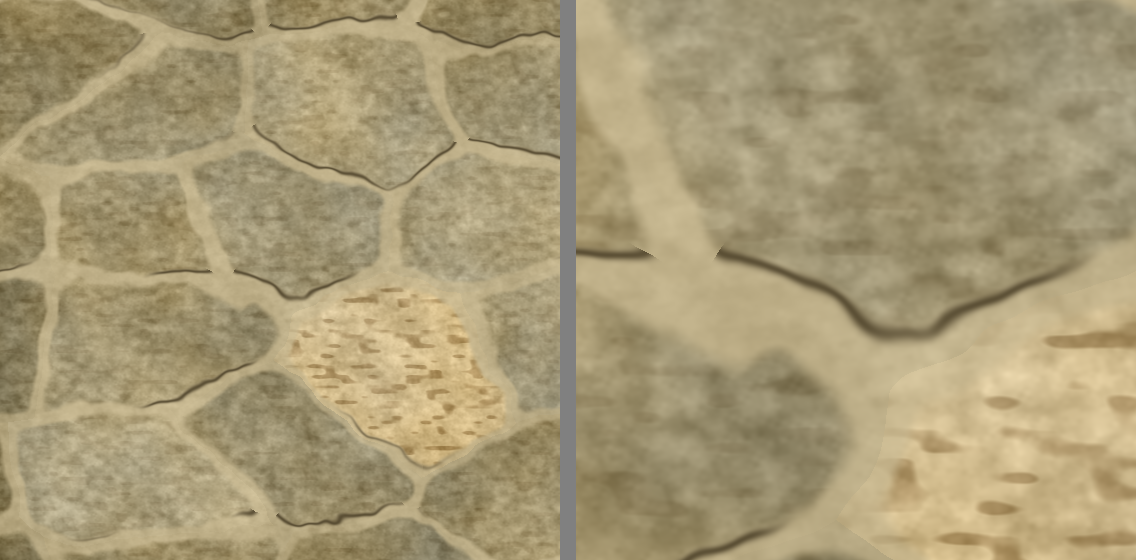
Left: the whole. Right: its middle third, enlarged.
Give the GLSL for this texture, as a Shadertoy shader.

```glsl
// Rubble stone wall: a stretched Voronoi layout gives irregular stones,
// rounded edge distances give pale mortar seams and thin shadow cracks,
// and layered value noise gives the soft mottling and mineral grain.

const vec2 STONE_SIZE = vec2(0.36, 0.23);
const vec2 LAYOUT_SHIFT = vec2(-0.42, -0.12);
const vec2 SAND_STONE_ID = vec2(1.0, 1.0);

const vec3 DARK_STONE = vec3(0.545, 0.495, 0.350);
const vec3 LIGHT_STONE = vec3(0.685, 0.640, 0.505);
const vec3 SAND_STONE = vec3(0.810, 0.720, 0.530);
const vec3 MORTAR = vec3(0.765, 0.705, 0.550);
const vec3 CRACK = vec3(0.300, 0.255, 0.160);

float hash(vec2 p) {
    return fract(sin(dot(p, vec2(127.1, 311.7))) * 43758.5453);
}

vec2 hash2(vec2 p) {
    return vec2(hash(p), hash(p + 37.3));
}

float noise(vec2 p) {
    vec2 i = floor(p), f = fract(p);
    f = f * f * (3.0 - 2.0 * f);
    float low = mix(hash(i), hash(i + vec2(1, 0)), f.x);
    float high = mix(hash(i + vec2(0, 1)), hash(i + vec2(1, 1)), f.x);
    return mix(low, high, f.y);
}

// Rotated octaves, centred on zero
float fbm(vec2 p, int octaves) {
    float sum = 0.0, amplitude = 0.5;
    for (int i = 0; i < octaves; i++) {
        sum += amplitude * (noise(p) - 0.5);
        p = mat2(1.6, 1.2, -1.2, 1.6) * p + 7.7;
        amplitude *= 0.6;
    }
    return sum;
}

vec2 stoneCentre(vec2 id) {
    float stagger = 0.4 * (mod(id.y, 2.0) - 1.0);
    return id + 0.5 + vec2(stagger, 0.0) + 0.68 * (hash2(id + 11.0) - 0.5);
}

// Returns rounded edge distance, downward facing of nearest edge, stone id
vec4 stoneLayout(vec2 p, vec2 size, float roundness) {
    vec2 q = p / size + LAYOUT_SHIFT;
    vec2 base = floor(q), nearestId = base, nearest = vec2(0.0);
    float best = 1e3;
    for (int y = -2; y <= 2; y++)
    for (int x = -2; x <= 2; x++) {
        vec2 id = base + vec2(x, y);
        vec2 r = stoneCentre(id) - q;
        if (dot(r, r) < best) {
            best = dot(r, r);
            nearest = r;
            nearestId = id;
        }
    }
    float sum = 0.0, closest = 1e3, down = 0.0;
    for (int y = -2; y <= 2; y++)
    for (int x = -2; x <= 2; x++) {
        vec2 id = nearestId + vec2(x, y);
        if (x == 0 && y == 0) continue;
        vec2 r = stoneCentre(id) - q;
        vec2 normal = (r - nearest) / size;
        float d = 0.5 * dot(r + nearest, r - nearest) / length(normal);
        sum += exp(-d * roundness);
        if (d < closest) {
            closest = d;
            down = -normalize(normal).y;
        }
    }
    return vec4(-log(sum) / roundness, down, nearestId);
}

vec3 stoneColour(vec2 p, vec2 id) {
    float sandy = 1.0 - step(0.5, length(id - SAND_STONE_ID));
    float tone = hash(id + 5.0) + 0.25 * (p.x - p.y);
    vec3 colour = mix(DARK_STONE, LIGHT_STONE, clamp(tone, 0.0, 1.0));
    colour = mix(colour, SAND_STONE, sandy);

    // Warm rust and cool lichen patches
    float tint = fbm(p * 5.0 + 3.0 * hash2(id), 3);
    colour += tint * vec3(0.10, 0.04, -0.06);

    // Flat dark flecks, strongest in the sand-coloured stone
    float flecks = smoothstep(0.60, 0.85, noise(vec2(p.x + 0.3 * p.y, p.y) * vec2(42.0, 110.0)));
    return colour - flecks * mix(0.05, 0.17, sandy) * vec3(0.9, 1.0, 1.0);
}

void mainImage(out vec4 fragColor, in vec2 fragCoord) {
    vec2 p = fragCoord / iResolution.y;

    // Uneven outlines
    vec2 bend = vec2(fbm(p * 6.0, 4), fbm(p * 6.0 + 19.0, 4));
    vec4 stone = stoneLayout(p + 0.07 * bend, STONE_SIZE, 110.0);
    vec3 colour = stoneColour(p, stone.zw);

    // Mottling and fine grain
    float mottle = fbm(p * 11.0 + 4.0, 3);
    float grain = fbm(p * vec2(62.0, 75.0), 3);
    colour += 0.17 * mottle + 0.25 * grain;

    // Mortar of changing width and strength
    float width = mix(0.002, 0.014, noise(p * 9.0 + 2.0));
    float seam = 1.0 - smoothstep(width, width + 0.011, stone.x);
    vec3 mortar = MORTAR + 0.10 * mottle + 0.08 * grain;
    colour = mix(colour, mortar, seam * mix(0.6, 1.0, noise(p * 7.0 + 31.0)));

    // Broken shadow lines below the stones
    float line = (stone.x - width - 0.003) / 0.0032;
    float broken = smoothstep(0.48, 0.66, noise(p * 5.5 + 13.0));
    float crack = exp(-line * line) * broken * smoothstep(0.55, 0.85, stone.y);
    colour = mix(colour, CRACK, 0.85 * crack);

    fragColor = vec4(clamp(colour, 0.0, 1.0), 1.0);
}
```
